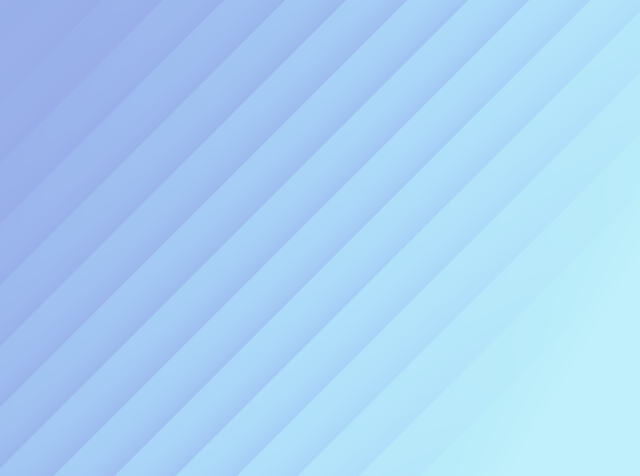
A Shadertoy shader for this background:

```glsl
const int LAST_STOP = 6;
const vec3 RAMP[7] = vec3[7](
    vec3(0.59, 0.67, 0.91), vec3(0.61, 0.72, 0.93), vec3(0.63, 0.77, 0.95),
    vec3(0.66, 0.83, 0.97), vec3(0.69, 0.88, 0.98), vec3(0.73, 0.93, 0.98),
    vec3(0.79, 0.965, 1.0));

const vec2 GLOW_DIRECTION = vec2(1.0, 0.6);  // measured from the top left
const float GLOW_START = -0.365;
const float GLOW_SLOPE = 3.40;
const vec2 GLOW_RANGE = vec2(0.4, 5.3);

const float BAND_WIDTH = 0.1283;
const float BAND_OFFSET = 0.0877;
const float FOLD_DEPTH = 1.55;
const float FOLD_MEAN = 0.333;
const vec2 FOLD_FADE_IN = vec2(-0.6, 2.2);
const vec2 FOLD_FADE_OUT = vec2(3.2, 5.4);

// Piecewise linear colour ramp, one unit per stop
vec3 rampColor(float level) {
    float t = clamp(level, 0.0, float(LAST_STOP) - 0.001);
    int stop = int(t);
    return mix(RAMP[stop], RAMP[stop + 1], fract(t));
}

// Shade across a diagonal fold: 0 at its lit edge, 1 in the crease
float foldShade(vec2 p) {
    float phase = (p.x + p.y - BAND_OFFSET) / BAND_WIDTH;
    float across = fract(phase);
    float edge = fwidth(phase);
    return across * across * (1.0 - smoothstep(1.0 - edge, 1.0, across));
}

void mainImage(out vec4 fragColor, in vec2 fragCoord) {
    // Canvas heights, with y running down from the top left
    vec2 p = vec2(fragCoord.x, iResolution.y - fragCoord.y) / iResolution.y;

    // Broad glow towards the lower right
    float glow = GLOW_START + GLOW_SLOPE * dot(p, GLOW_DIRECTION);

    // Folds are strongest in the middle and melt into the light
    float depth = FOLD_DEPTH
        * smoothstep(FOLD_FADE_IN.x, FOLD_FADE_IN.y, glow)
        * (1.0 - smoothstep(FOLD_FADE_OUT.x, FOLD_FADE_OUT.y, glow));

    float level = clamp(glow, GLOW_RANGE.x, GLOW_RANGE.y)
        + depth * (FOLD_MEAN - foldShade(p));
    fragColor = vec4(rampColor(level), 1.0);
}
```
